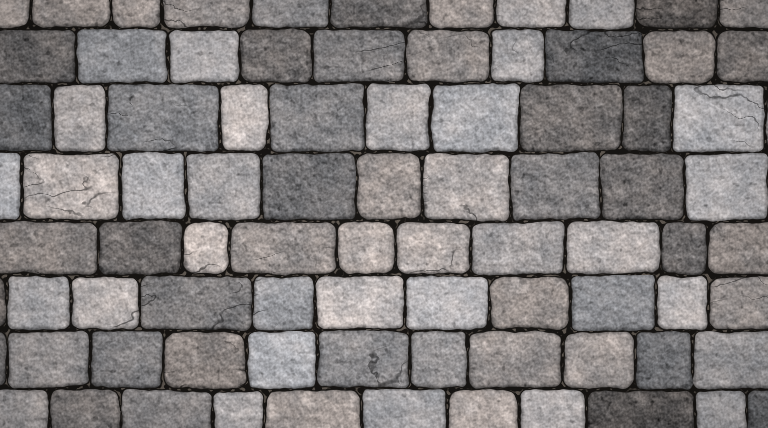
A WebGL 2 fragment shader for this texture:

```glsl
#version 300 es
precision highp float;
// Weathered grey cobblestones in eight uneven courses with thin dark joints.

uniform vec2 u_resolution;
out vec4 fragColor;

// Layout, in units of the canvas height
const int ROWS = 8;
const float ROW_EDGES[9] = float[9](-0.04, 0.091, 0.228, 0.356, 0.484, 0.644, 0.805, 0.932, 1.06);
const float STONE_WIDTH = 0.186;
const float WIDTH_JITTER = 0.50;   // share of a stone width
const float JOINT_HALF = 0.0022;
const float CORNER_MIN = 0.012;
const float CORNER_MAX = 0.028;
const float EDGE_WOBBLE = 0.0055;
const float BEVEL = 0.013;

// Colour
const float TONE_DARK = 0.33;
const float TONE_LIGHT = 0.71;
const vec3 WARM_TINT = vec3(1.045, 0.985, 0.955);
const vec3 COOL_TINT = vec3(0.99, 0.995, 1.02);
const vec3 JOINT_COLOR = vec3(0.085, 0.076, 0.068);
const vec3 GRIT_COLOR = vec3(0.40, 0.37, 0.34);
const float VIGNETTE = 0.26;

uint mixBits(uint v) {
    v = v * 747796405u + 2891336453u;
    v = ((v >> ((v >> 28u) + 4u)) ^ v) * 277803737u;
    return (v >> 22u) ^ v;
}

float hash(vec2 cell) {
    uvec2 c = uvec2(ivec2(floor(cell)));
    return float(mixBits(c.x + mixBits(c.y)) >> 8u) / 16777216.0;
}

float cornerSlope(vec2 cell, vec2 offset) {
    float angle = 6.2832 * hash(cell);
    return dot(vec2(cos(angle), sin(angle)), offset);
}

float gradientNoise(vec2 p) {
    vec2 i = floor(p), f = p - i;
    vec2 u = f * f * f * (f * (f * 6.0 - 15.0) + 10.0);
    vec2 e = vec2(1.0, 0.0);
    return mix(mix(cornerSlope(i, f), cornerSlope(i + e.xy, f - e.xy), u.x),
               mix(cornerSlope(i + e.yx, f - e.yx), cornerSlope(i + e.xx, f - e.xx), u.x), u.y);
}

float fbm(vec2 p) {
    float sum = 0.0, amplitude = 1.0;
    for (int i = 0; i < 4; i++) {
        sum += amplitude * gradientNoise(p);
        p = mat2(1.6, 1.2, -1.2, 1.6) * p + 17.3;
        amplitude *= 0.6;
    }
    return sum;
}

// Position of the upright joint with the given index in a course
float jointX(float index, float row) {
    float jitter = WIDTH_JITTER * (hash(vec2(index, row + 40.0)) - 0.5);
    return (index + jitter + hash(vec2(row, 91.0))) * STONE_WIDTH;
}

float roundedBox(vec2 p, vec2 halfSize, float radius) {
    vec2 q = abs(p) - halfSize + radius;
    return length(max(q, 0.0)) + min(max(q.x, q.y), 0.0) - radius;
}

void main() {
    vec2 uv = gl_FragCoord.xy / u_resolution;
    vec2 p = gl_FragCoord.xy / u_resolution.y;
    float pixel = 1.0 / u_resolution.y;
    vec2 laid = p + 0.006 * vec2(gradientNoise(p * 5.0), gradientNoise(p * 4.0 + 31.0));

    // Find the course and the stone
    int row = 0;
    for (int i = 1; i < ROWS; i++) if (laid.y > ROW_EDGES[i]) row = i;
    float course = float(row);
    float index = floor(laid.x / STONE_WIDTH - hash(vec2(course, 91.0)));
    if (laid.x < jointX(index, course)) index -= 1.0;
    else if (laid.x >= jointX(index + 1.0, course)) index += 1.0;
    vec2 low = vec2(jointX(index, course), ROW_EDGES[row]);
    vec2 high = vec2(jointX(index + 1.0, course), ROW_EDGES[row + 1]);
    vec2 id = vec2(index, course);
    float seedA = hash(id + 200.0), seedB = hash(id + 300.0), seedC = hash(id + 400.0);

    // Worn outline
    vec2 q = laid - 0.5 * (low + high);
    q += (seedB - 0.5) * 0.03 * vec2(-q.y, q.x);
    vec2 halfSize = 0.5 * (high - low) - JOINT_HALF - 0.0022 * vec2(seedA, seedC);
    float d = roundedBox(q, halfSize, mix(CORNER_MIN, CORNER_MAX, seedC * seedC));
    d += EDGE_WOBBLE * (gradientNoise(p * 22.0 + seedA * 50.0) + 0.4 * gradientNoise(p * 65.0));

    // Stone face: tone, mottling, relief, grain and pale scuffs
    vec2 s = p + 9.0 * vec2(seedA, seedB);
    float mottling = fbm(s * 12.0);
    float relief = fbm(s * 34.0) - fbm(s * 34.0 + vec2(0.06, 0.18));
    float grain = gradientNoise(s * 95.0) + 1.1 * gradientNoise(s * 175.0);
    float scuffs = smoothstep(0.15, 0.6, fbm(s * 22.0 + 5.0)) * seedC;
    float pits = smoothstep(0.28, 0.55, gradientNoise(s * 60.0 + 12.0));
    float tone = mix(TONE_DARK, TONE_LIGHT, mix(seedA, sqrt(seedA), 0.6));
    tone += 0.09 * mottling + 0.15 * relief + 0.095 * grain + 0.11 * scuffs - 0.12 * pits;

    // Thin cracks and ledges on some stones
    float contour = abs(gradientNoise(q * vec2(8.0, 22.0) + seedB * 60.0 + 0.3 * mottling));
    float crack = (1.0 - smoothstep(0.005, 0.04, contour)) * step(0.65, seedB);
    tone *= 1.0 - 0.4 * crack * smoothstep(0.0, 0.25, gradientNoise(s * 8.0 + 70.0));

    // Rounded rim, lit softly from above
    float rim = 1.0 - smoothstep(0.0, BEVEL, -d);
    tone *= 1.0 - 0.28 * rim * rim;
    tone += 0.06 * rim * clamp(q.y / halfSize.y, -1.0, 1.0);
    float warmth = clamp(seedC + 0.35 * mottling, 0.0, 1.0);
    vec3 stone = tone * mix(COOL_TINT, WARM_TINT, warmth);

    // Joints with grit in the wider gaps
    float grit = smoothstep(0.05, 0.3, gradientNoise(p * 80.0)) * smoothstep(0.001, 0.005, d);
    vec3 joint = mix(JOINT_COLOR, GRIT_COLOR, grit * 0.85);
    vec3 color = mix(stone, joint, smoothstep(-0.7 * pixel, 0.7 * pixel, d));

    vec2 fromCenter = 2.0 * uv - 1.0;
    color *= 1.08 - VIGNETTE * 0.5 * dot(fromCenter, fromCenter);
    fragColor = vec4(clamp(color, 0.0, 1.0), 1.0);
}
```
